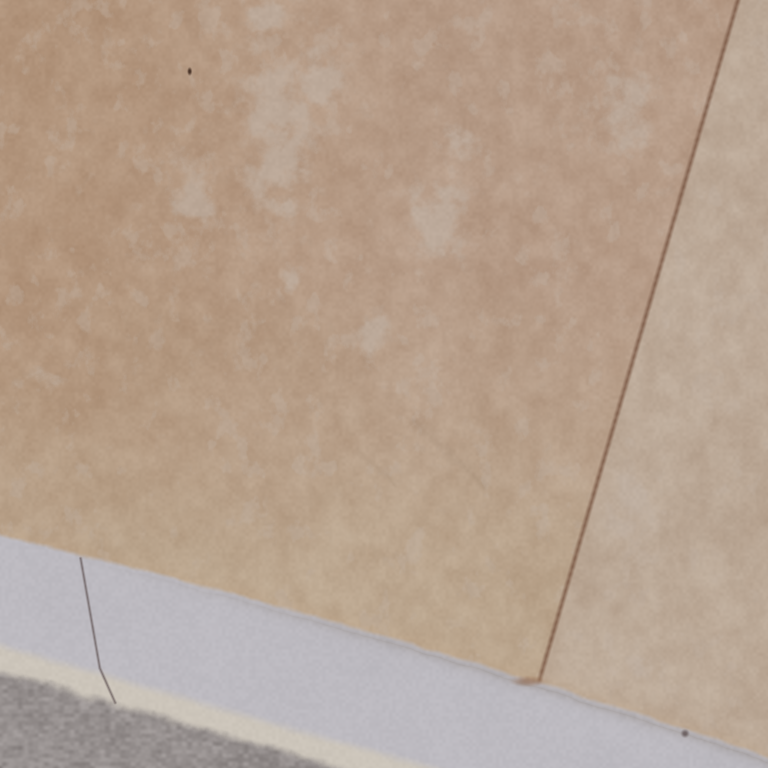
Write a WebGL 2 fragment shader that draws this texture.

```glsl
#version 300 es
precision highp float;
// Beige stone tiles above a pale skirting strip, a cream ledge and grey carpet.
// Sloping edges split the surfaces; layered value noise gives the stone its
// mottling, and soft ellipses broken up by noise make the chalky patches.
uniform vec2 u_resolution;
out vec4 fragColor;

#define MOTTLE 0.05
#define SPECKLE 0.085
#define GRAIN 0.024
#define PATCH_STRENGTH 0.68
#define FLECK_STRENGTH 0.36
#define JOINT_WIDTH 0.0024
#define BEAD_SPACING 0.0105
#define EDGE_SOFTNESS 0.0042

const vec3 TAN = vec3(0.692, 0.578, 0.482);
const vec3 ROSE = vec3(0.710, 0.606, 0.528);
const vec3 SAND = vec3(0.728, 0.645, 0.552);
const vec3 PALE_TILE = vec3(0.732, 0.660, 0.592);
const vec3 CHALK = vec3(0.748, 0.688, 0.636);
const vec3 BROWN = vec3(0.47, 0.335, 0.26);
const vec3 SKIRTING = vec3(0.738, 0.728, 0.752);
const vec3 CREAM = vec3(0.80, 0.772, 0.73);
const vec3 CARPET = vec3(0.58, 0.555, 0.55);
const vec3 CRACK = vec3(0.38, 0.33, 0.33);

float hash(vec2 p) {
  vec3 q = fract(vec3(p.xyx) * 0.1031);
  q += dot(q, q.yzx + 33.33);
  return fract((q.x + q.y) * q.z);
}

float noise(vec2 p) {
  vec2 i = floor(p), f = fract(p);
  f = f * f * (3.0 - 2.0 * f);
  return mix(mix(hash(i), hash(i + vec2(1, 0)), f.x),
             mix(hash(i + vec2(0, 1)), hash(i + vec2(1, 1)), f.x), f.y);
}

float fbm(vec2 p) {
  float sum = 0.0, amp = 0.5;
  for (int i = 0; i < 5; i++) {
    sum += amp * noise(p);
    p = mat2(1.6, 1.2, -1.2, 1.6) * p + 7.3;
    amp *= 0.5;
  }
  return sum;
}

float segmentDist(vec2 p, vec2 a, vec2 b) {
  vec2 d = b - a;
  return length(p - a - d * clamp(dot(p - a, d) / dot(d, d), 0.0, 1.0));
}

float stroke(float dist, float halfWidth, float soft) {
  return 1.0 - smoothstep(halfWidth - soft, halfWidth + soft, dist);
}

// Chalky areas: centre and radii
const vec4 PATCHES[12] = vec4[12](
  vec4(0.36, 0.83, 0.055, 0.13), vec4(0.42, 0.90, 0.05, 0.045),
  vec4(0.25, 0.75, 0.045, 0.05), vec4(0.565, 0.715, 0.042, 0.05),
  vec4(0.60, 0.82, 0.024, 0.026), vec4(0.49, 0.565, 0.025, 0.028),
  vec4(0.06, 0.508, 0.026, 0.016), vec4(0.825, 0.34, 0.034, 0.06),
  vec4(0.826, 0.145, 0.019, 0.027), vec4(0.81, 0.86, 0.035, 0.07),
  vec4(0.385, 0.64, 0.018, 0.016), vec4(0.345, 0.98, 0.035, 0.03));

float chalkMask(vec2 p) {
  vec2 warped = p + 0.025 * (vec2(fbm(p * 40.0), fbm(p * 40.0 + 31.0)) - 0.48);
  float cover = 0.0;
  for (int i = 0; i < 12; i++) {
    vec2 d = (warped - PATCHES[i].xy) / PATCHES[i].zw;
    cover = max(cover, exp(-dot(d, d)));
  }
  return smoothstep(0.25, 1.0, cover + 1.5 * (fbm(p * 48.0) - 0.48));
}

vec3 stone(vec2 p, float side, float soft) {
  // Broad colour drift, then the paler tile right of the joint
  vec3 col = mix(TAN, ROSE, smoothstep(0.05, 0.65, p.x));
  col = mix(col, SAND, smoothstep(0.68, 0.2, p.y + 0.2 * (fbm(p * 5.0) - 0.5)));
  col = mix(col, PALE_TILE, 0.9 * smoothstep(-soft, soft, side));

  // Mottling, chalk and scattered flecks
  col += MOTTLE * (fbm(p * 9.0) - 0.48) * vec3(0.8, 1.0, 1.1);
  col += SPECKLE * (fbm(p * vec2(46.0, 40.0) + 9.0) - 0.48) * vec3(0.8, 1.0, 1.1);
  float cover = PATCH_STRENGTH * chalkMask(p);
  float fleck = smoothstep(0.58, 0.74, fbm(p * vec2(44.0, 36.0) + 51.0));
  col = mix(col, CHALK, max(cover, FLECK_STRENGTH * fleck));

  // Faint diagonal veins and one dark pit
  vec2 v = p + 0.02 * (vec2(fbm(p * 25.0), fbm(p * 25.0 + 17.0)) - 0.48);
  float vein = stroke(segmentDist(v, vec2(0.534, 0.453), vec2(0.63, 0.365)), 0.004, 0.007);
  vein += stroke(segmentDist(v, vec2(0.469, 0.414), vec2(0.514, 0.362)), 0.002, 0.005);
  col -= 0.028 * vein;
  float pit = length((p - vec2(0.247, 0.907)) / vec2(0.7, 1.2));
  return mix(col, BROWN * 0.6, stroke(pit, 0.0032, 0.0025));
}

void main() {
  vec2 p = gl_FragCoord.xy / u_resolution;
  float soft = max(EDGE_SOFTNESS, 0.8 / u_resolution.y);

  // Signed heights above the three sloping edges, and offset from the joint
  float wobble = 0.006 * (fbm(p * 45.0) - 0.48);
  float tileEdge = p.y - (0.303 - 0.236 * p.x - 0.053 * p.x * p.x) + wobble;
  float skirtEdge = p.y - (0.160 - 0.286 * p.x) + wobble;
  float ledgeEdge = p.y - (0.125 - 0.282 * p.x) + 2.0 * wobble;
  float side = (p.x - 0.7005 - 0.292 * (p.y - 0.108)) * 0.96;

  // Tile with its beaded joint and warm lower rim
  vec3 tile = stone(p, side, soft);
  float bead = 0.5 + 0.5 * cos(6.2832 * p.y / BEAD_SPACING);
  float joint = stroke(abs(side), JOINT_WIDTH, 0.003);
  tile = mix(tile, BROWN, joint * (0.72 + 0.1 * bead));
  tile = mix(tile, vec3(0.74, 0.635, 0.52), 0.4 * exp(-abs(tileEdge) / 0.008));

  // Skirting with a bent crack and a contact shadow
  vec3 skirt = SKIRTING + 0.02 * (fbm(p * 14.0) - 0.48);
  skirt -= vec3(0.07, 0.08, 0.10) * smoothstep(0.0, 0.6, p.x) * exp(-abs(tileEdge + 0.007) / 0.006);

  // Carpet, ledge, skirting and tile from the bottom up
  vec3 carpet = CARPET + 0.09 * (noise(p * vec2(150.0, 190.0)) - 0.5);
  carpet += 0.08 * (fbm(p * 45.0) - 0.48);
  vec3 col = mix(carpet, CREAM, smoothstep(-2.0 * soft, 2.0 * soft, ledgeEdge));
  col = mix(col, skirt, smoothstep(-2.0 * soft, 2.0 * soft, skirtEdge));
  float crack = min(segmentDist(p, vec2(0.105, 0.273), vec2(0.13, 0.13)),
                    segmentDist(p, vec2(0.13, 0.13), vec2(0.15, 0.085)));
  col = mix(col, CRACK, 0.75 * stroke(crack, 0.0013, 0.002));
  col = mix(col, tile, smoothstep(-soft, soft, tileEdge));

  // Stains along the rim
  float stain = length((p - vec2(0.688, 0.113)) / vec2(2.6, 0.8));
  col = mix(col, vec3(0.56, 0.40, 0.29), 0.6 * stroke(stain, 0.006, 0.005));
  col = mix(col, CRACK, 0.8 * stroke(length(p - vec2(0.892, 0.045)), 0.004, 0.003));

  col += GRAIN * (noise(p * 230.0) - 0.5);
  fragColor = vec4(col, 1.0);
}
```
